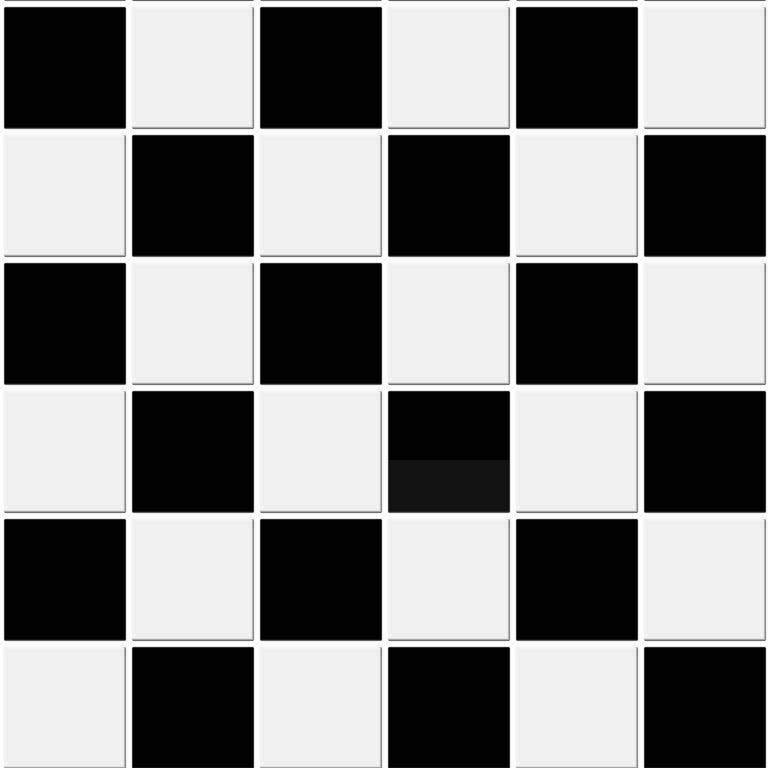
This pattern is drawn by a Shadertoy shader. Its source:

```glsl
// Glazed checkerboard: six by six rounded tiles on bright grout.
// Each tile is a rounded-box distance with a bevel shaded at right and bottom;
// one dark tile has a faded lower part. Cell indices wrap, so the canvas tiles.

const float TILES = 6.0;                     // repeats across and down
const vec2  CENTRE = vec2(0.508, 0.469);     // tile centre inside its cell
const float HALF_SIZE = 0.477;               // half the tile side, in cells
const float CORNER = 0.014;
const float BEVEL = 0.024;                   // width of the shaded sides
const float RIM = 0.012;                     // width of the thin outline
const float EDGE_BLUR = 0.012;               // softness of tile against grout
const vec2  FADED_CELL = vec2(3.0, 2.0);
const float FADE_LINE = -0.062;              // height of the fade, from centre

const vec3 GROUT = vec3(0.995);
const vec3 LIGHT_FACE = vec3(0.941);
const vec3 LIGHT_SHADE = vec3(0.36);
const vec3 LIGHT_GLINT = vec3(0.975);
const vec3 DARK_FACE = vec3(0.0);
const vec3 DARK_RIM = vec3(0.24);
const vec3 DARK_SHADE = vec3(0.36);
const vec3 FADED_FACE = vec3(0.07);

float roundedBox(vec2 p, float halfSize, float radius) {
    vec2 q = abs(p) - halfSize + radius;
    return length(max(q, 0.0)) + min(max(q.x, q.y), 0.0) - radius;
}

// 1 at the tile border, falling to 0 at the given depth
float borderBand(float depth, float width) {
    return 1.0 - smoothstep(0.0, width, depth);
}

vec3 lightTile(vec2 p, float dist) {
    float glint = max(borderBand(HALF_SIZE + p.x, BEVEL),
                      borderBand(HALF_SIZE - p.y, BEVEL));
    float shade = max(0.8 * borderBand(HALF_SIZE - p.x, BEVEL),
                      borderBand(HALF_SIZE + p.y, BEVEL));
    vec3 col = mix(LIGHT_FACE, LIGHT_GLINT, glint);
    col *= 1.0 - 0.12 * borderBand(-dist, 0.5 * RIM);
    return mix(col, LIGHT_SHADE, shade);
}

vec3 darkTile(vec2 p, float dist, bool faded, float pixel) {
    float lower = 1.0 - smoothstep(-pixel, pixel, p.y - FADE_LINE);
    vec3 col = faded ? mix(DARK_FACE, FADED_FACE, lower) : DARK_FACE;
    col = mix(col, DARK_RIM, borderBand(-dist, RIM));
    return mix(col, DARK_SHADE, borderBand(HALF_SIZE + p.y, 0.7 * BEVEL));
}

void mainImage(out vec4 fragColor, in vec2 fragCoord) {
    vec2 grid = fragCoord / iResolution.xy * TILES - CENTRE + 0.5;
    float pixel = TILES / min(iResolution.x, iResolution.y);
    vec2 cell = mod(floor(grid), TILES);
    vec2 p = fract(grid) - 0.5;
    float dist = roundedBox(p, HALF_SIZE, CORNER);

    // Checkerboard choice of glaze
    bool dark = mod(cell.x + cell.y, 2.0) > 0.5;
    bool faded = all(lessThan(abs(cell - FADED_CELL), vec2(0.5)));
    vec3 tile = dark ? darkTile(p, dist, faded, 0.5 * pixel) : lightTile(p, dist);

    // Soft tile outline over the grout
    float blur = max(0.5 * EDGE_BLUR, 0.6 * pixel);
    float cover = 1.0 - smoothstep(-blur, blur, dist);
    fragColor = vec4(mix(GROUT, tile, cover), 1.0);
}
```
